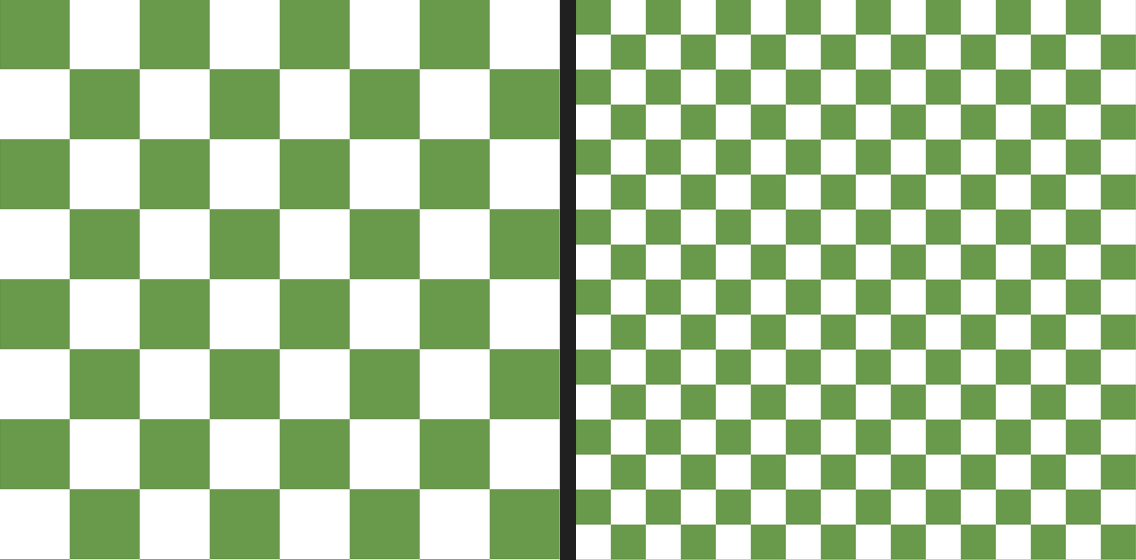
Left, the tile; right, the same tile 2 across and 2 down.
Give the GLSL for this pattern, as a Shadertoy shader.

```glsl
const float CELLS = 8.0;
const vec2 GRID_SHIFT = vec2(-0.0005, 0.0014);
const vec3 GREEN = vec3(0.412, 0.600, 0.294);
const vec3 WHITE = vec3(1.0);
const float RIM_WIDTH = 0.02;
const float RIM_DARKENING = 0.05;

// Distance to the nearest cell border on each axis, in cells
vec2 borderDistance(vec2 p) {
    return 0.5 - abs(fract(p) - 0.5);
}

// Square wave alternating between 1 and -1, softened over one pixel
vec2 squareWave(vec2 p, vec2 pixel) {
    vec2 parity = 1.0 - 2.0 * mod(floor(p), 2.0);
    return parity * clamp(borderDistance(p) / (0.5 * pixel), 0.0, 1.0);
}

// Coverage of the coloured squares
float checker(vec2 p, vec2 pixel) {
    vec2 wave = squareWave(p, pixel);
    return 0.5 - 0.5 * wave.x * wave.y;
}

// Faint darker line just inside each square
float rim(vec2 p, float width) {
    vec2 d = borderDistance(p);
    return 1.0 - smoothstep(0.5 * width, width, min(d.x, d.y));
}

void mainImage(out vec4 fragColor, in vec2 fragCoord) {
    vec2 p = (fragCoord / iResolution.xy - GRID_SHIFT) * CELLS;
    vec2 pixel = CELLS / iResolution.xy;

    vec3 squareColor = GREEN * (1.0 - RIM_DARKENING * rim(p, RIM_WIDTH));
    fragColor = vec4(mix(WHITE, squareColor, checker(p, pixel)), 1.0);
}
```
